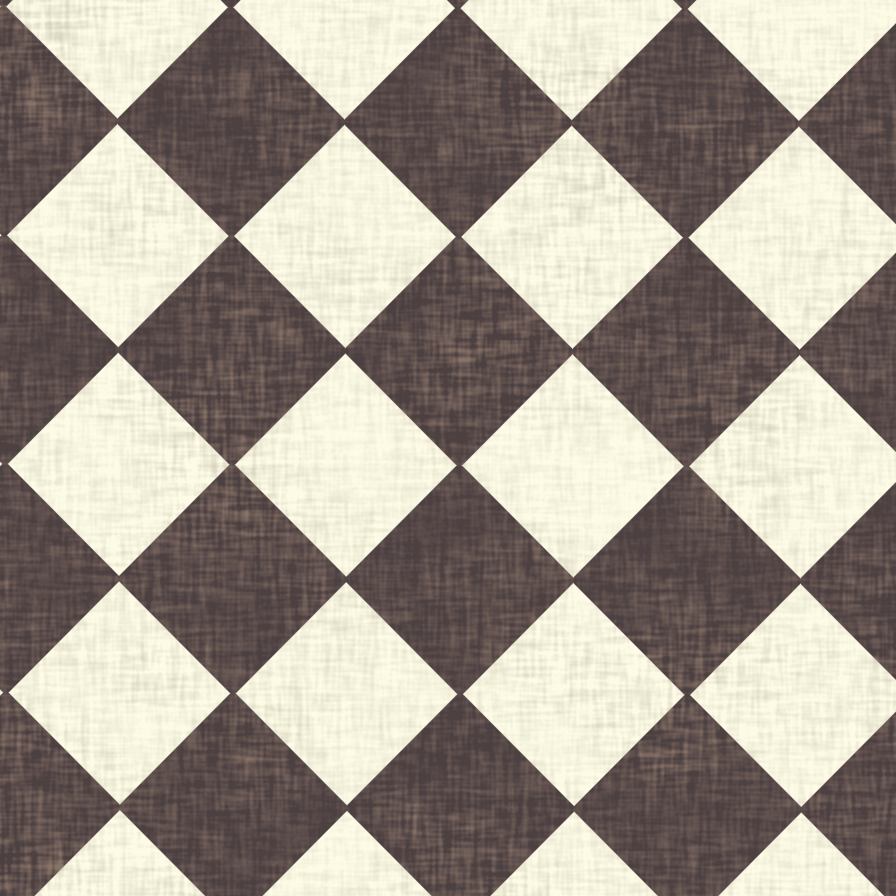
A Shadertoy shader for this pattern:

```glsl
// Harlequin check of cream and dark brown diamonds on worn, crosswoven linen.
#define PERIOD vec2(0.2535, 0.2552)   // diamond width and height
#define CENTER vec2(0.1315, 0.7370)   // centre of one cream diamond
#define SKEW 0.0035                   // slight stretch of the cloth
#define DARK_SPREAD 0.012             // dark ink bleeding into cream
#define THREADS 235.0                 // threads across the canvas
#define WEAR 0.24                     // average amount of fading
#define CREAM vec3(0.992, 0.982, 0.902)
#define CREAM_STAIN vec3(0.865, 0.850, 0.770)
#define DARK vec3(0.298, 0.250, 0.255)
#define DARK_FADED vec3(0.510, 0.430, 0.390)

vec2 hash22(vec2 p) {
    vec3 q = fract(vec3(p.xyx) * vec3(0.1031, 0.1030, 0.0973));
    q += dot(q, q.yzx + 33.33);
    return fract((q.xx + q.yz) * q.zy);
}

vec2 gradientAt(vec2 cell) {
    float angle = 6.2832 * hash22(cell).x;
    return vec2(cos(angle), sin(angle));
}

// Gradient noise, roughly -0.7 to 0.7
float gradientNoise(vec2 p) {
    vec2 i = floor(p), f = fract(p);
    vec2 w = f * f * f * (f * (f * 6.0 - 15.0) + 10.0);
    vec2 e = vec2(0.0, 1.0);
    float a = dot(gradientAt(i), f);
    float b = dot(gradientAt(i + e.yx), f - e.yx);
    float c = dot(gradientAt(i + e.xy), f - e.xy);
    float d = dot(gradientAt(i + e.yy), f - e.yy);
    return mix(mix(a, b, w.x), mix(c, d, w.x), w.y);
}

// Horizontal and vertical threads, long streaks over short slubs
float weave(vec2 p) {
    float sum = 0.0, weight = 1.0;
    for (int i = 0; i < 3; i++) {
        float k = float(i);
        float across = THREADS / (1.0 + 0.7 * k);
        float along = 34.0 / (1.0 + 1.2 * k);
        vec2 offset = vec2(17.3, 41.7) * (k + 1.0);
        sum += weight * gradientNoise(p * vec2(along, across) + offset);
        sum += weight * gradientNoise(p * vec2(across, along) + offset.yx);
        weight *= 0.75;
    }
    return sum;
}

void mainImage(out vec4 fragColor, in vec2 fragCoord) {
    vec2 uv = fragCoord / iResolution.y;

    // Diamond lattice
    vec2 fromCenter = uv - CENTER;
    vec2 lattice = (fromCenter + SKEW * fromCenter.yx) / PERIOD;
    vec2 local = abs(fract(lattice + 0.5) - 0.5);
    float edge = local.x + local.y - 0.5 + DARK_SPREAD;
    float smoothing = 1.1 / (iResolution.y * PERIOD.x);
    float darkMask = smoothstep(-smoothing, smoothing, edge);

    // Each diamond fades by its own small amount
    vec2 tile = floor(vec2(lattice.x + lattice.y, lattice.x - lattice.y) + 0.5);
    float tileWear = 0.08 * (hash22(tile + 50.0).x - 0.5);

    // Worn threads, denser inside broad patches
    float patchiness = gradientNoise(uv * 5.0 + 8.4)
                     + 0.6 * gradientNoise(uv * vec2(9.0, 17.0) + 31.0);
    float grain = gradientNoise(uv * THREADS * 0.9 + 90.0);
    float threads = weave(uv);
    float density = clamp(0.42 + 0.35 * patchiness, 0.18, 0.75);
    float wear = WEAR + tileWear + 0.24 * patchiness
               + density * threads + 0.16 * grain;
    wear = clamp(wear, 0.0, 1.1);

    // Ink and cloth
    vec3 cream = mix(CREAM, CREAM_STAIN, wear);
    vec3 dark = mix(DARK, DARK_FADED, wear);
    fragColor = vec4(mix(cream, dark, darkMask), 1.0);
}
```
